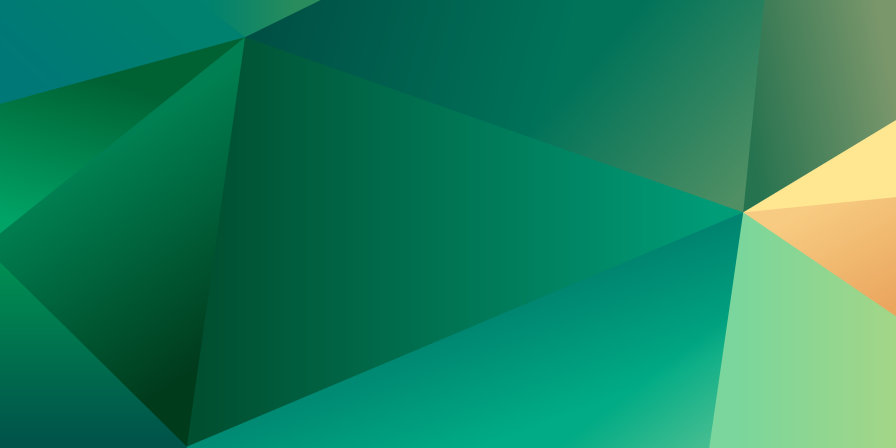
Write a Shadertoy shader that draws this background.

```glsl
// Smooth coverage of the half-plane left of the line a -> b
float leftOf(vec2 p, vec2 a, vec2 b) {
    vec2 d = normalize(b - a);
    float dist = d.x * (p.y - a.y) - d.y * (p.x - a.x);
    return clamp(dist * iResolution.y + 0.5, 0.0, 1.0);
}

// Linear gradient from one colour at a to another at b
vec3 ramp(vec2 p, vec2 a, vec2 b, vec3 start, vec3 end) {
    vec2 d = b - a;
    return mix(start, end, clamp(dot(p - a, d) / dot(d, d), 0.0, 1.0));
}

void mainImage(out vec4 fragColor, in vec2 fragCoord) {
    vec2 p = fragCoord / iResolution.xy * vec2(2.0, 1.0);

    // Shared corners of the facets
    vec2 topHub = vec2(0.547, 0.917);
    vec2 rightHub = vec2(1.659, 0.526);
    vec2 bottomHub = vec2(0.417, 0.003);
    vec2 leftHub = vec2(-0.036, 0.450);

    // Large central facet
    vec3 color = ramp(p, vec2(0.45, 0.5), vec2(1.6, 0.5),
                      vec3(0.0, 0.31, 0.19), vec3(0.0, 0.61, 0.47));

    // Upper facet, dark teal to olive
    vec3 upper = ramp(p, vec2(0.58, 0.93), vec2(1.22, 0.75),
                      vec3(0.0, 0.31, 0.27), vec3(0.0, 0.45, 0.35));
    upper = ramp(p, vec2(1.22, 0.75), vec2(1.56, 0.46), upper, vec3(0.31, 0.56, 0.39));
    color = mix(color, upper, leftOf(p, topHub, rightHub));

    // Lower facet, teal to mint
    vec3 lower = ramp(p, vec2(1.05, 0.36), vec2(1.17, 0.04),
                      vec3(0.0, 0.48, 0.42), vec3(0.0, 0.67, 0.52));
    lower = ramp(p, vec2(1.37, 0.10), vec2(1.52, -0.10), lower, vec3(0.34, 0.76, 0.58));
    color = mix(color, lower, leftOf(p, rightHub, bottomHub));

    // Fan of warm and light facets on the right
    vec3 fan = ramp(p, vec2(1.67, 0.7), vec2(2.0, 0.76),
                    vec3(0.15, 0.45, 0.31), vec3(0.48, 0.59, 0.42));
    fan = mix(fan, vec3(1.0, 0.90, 0.57), leftOf(p, vec2(2.0, 0.732), rightHub));
    vec3 orange = ramp(p, vec2(1.82, 0.55), vec2(1.96, 0.30),
                       vec3(0.97, 0.80, 0.51), vec3(0.92, 0.65, 0.37));
    fan = mix(fan, orange, leftOf(p, vec2(2.0, 0.560), rightHub));
    vec3 mint = ramp(p, vec2(1.65, 0.2), vec2(2.0, 0.2),
                     vec3(0.48, 0.84, 0.61), vec3(0.64, 0.84, 0.53));
    fan = mix(fan, mint, leftOf(p, vec2(2.0, 0.294), rightHub));
    float fanMask = max(leftOf(p, vec2(1.706, 1.0), rightHub),
                        leftOf(p, rightHub, vec2(1.583, 0.0)));
    color = mix(color, fan, fanMask);

    // Group of facets on the left
    vec3 group = ramp(p, vec2(0.18, 0.62), vec2(0.47, 0.20),
                      vec3(0.0, 0.50, 0.32), vec3(0.0, 0.23, 0.11));
    vec3 emerald = ramp(p, vec2(0.25, 0.82), vec2(0.15, 0.47),
                        vec3(0.0, 0.38, 0.20), vec3(0.0, 0.64, 0.40));
    group = mix(group, emerald, leftOf(p, leftHub, topHub));
    vec3 corner = ramp(p, vec2(0.0, 0.40), vec2(0.0, 0.02),
                       vec3(0.0, 0.55, 0.32), vec3(0.0, 0.33, 0.29));
    group = mix(group, corner, leftOf(p, bottomHub, leftHub));
    vec3 teal = ramp(p, vec2(0.30, 1.0), vec2(0.1, 0.78),
                     vec3(0.0, 0.50, 0.43), vec3(0.0, 0.47, 0.47));
    group = mix(group, teal, leftOf(p, vec2(0.0, 0.768), topHub));
    color = mix(color, group, leftOf(p, bottomHub, topHub));

    // Small wedge at the top edge
    vec3 wedge = ramp(p, vec2(0.47, 0.98), vec2(0.66, 0.98),
                      vec3(0.0, 0.51, 0.43), vec3(0.16, 0.55, 0.36));
    float wedgeMask = min(leftOf(p, topHub, vec2(0.716, 1.0)),
                          leftOf(p, vec2(0.4375, 1.0), topHub));
    color = mix(color, wedge, wedgeMask);

    fragColor = vec4(color, 1.0);
}
```
